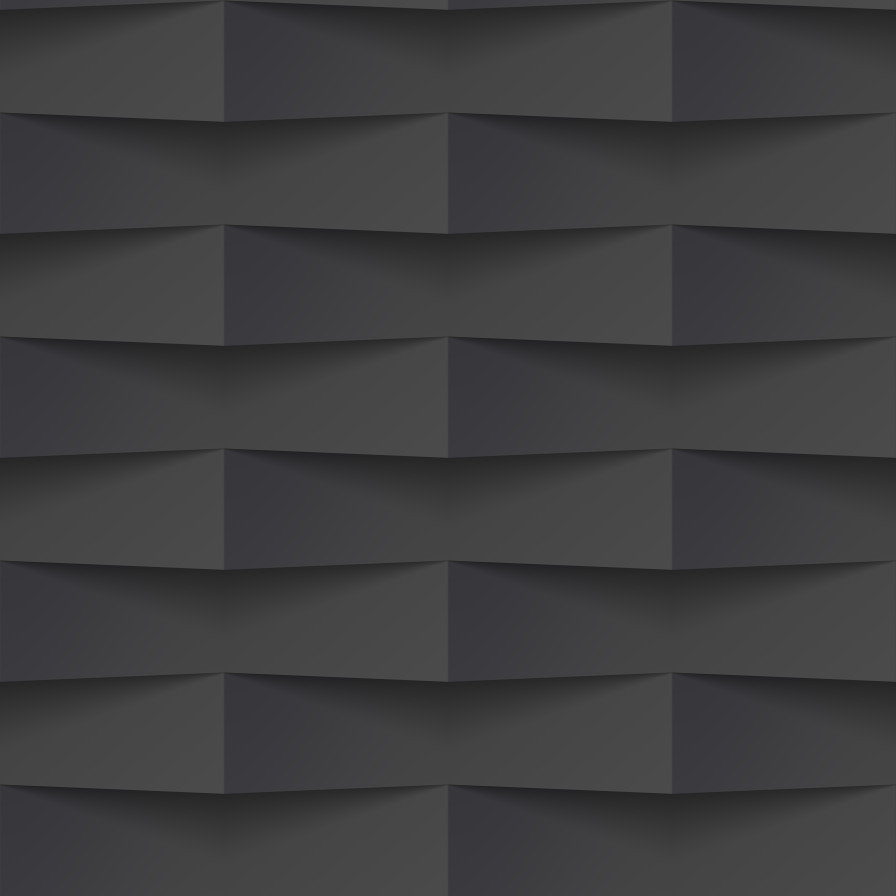
This pattern is drawn by a Shadertoy shader. Its source:

```glsl
// Charcoal wall of folded panels in staggered rows, lit from the left with soft shadows.

// Colour of one row: u counts folds across, t runs 0 to 1 down the row.
vec3 panelColor(float u, float row, float t, float pixel) {
    // Signed distance from the ridge: -1 and 1 are the valleys
    float ridge = 0.5 - 0.5 * mod(row, 2.0);
    float side = 2.0 * fract(u - ridge + 0.5) - 1.0;
    float dist = abs(side);

    // Bright face left of the ridge, cool dim face to its right
    vec3 brightFace = mix(vec3(0.285, 0.285, 0.288), vec3(0.262, 0.262, 0.265), dist);
    vec3 dimFace = mix(vec3(0.222, 0.218, 0.236), vec3(0.262, 0.262, 0.265),
                       smoothstep(0.0, 1.0, dist + 0.12 * (t - 0.5)));
    vec3 color = mix(brightFace, dimFace, smoothstep(-pixel, pixel, side));
    color += 0.014 * (t - 0.5);

    // Wedge of shadow under the row above, deepest in the valley
    float below = max(t - 0.083 * dist, 0.0);
    float fade = clamp(1.0 - below / (0.64 * dist + 0.015), 0.0, 1.0);
    return color * (1.0 - 0.43 * pow(fade, 1.35));
}

void mainImage(out vec4 fragColor, in vec2 fragCoord) {
    vec2 uv = fragCoord / iResolution.xy;
    float u = uv.x * 2.0;
    float y = (1.0 - uv.y) * 8.0;
    float row = floor(y);
    float t = y - row;
    vec2 pixel = vec2(4.0, 8.0) / iResolution.xy;

    // The row above hangs down over this one, furthest at its own ridge
    float ridge = 0.5 - 0.5 * mod(row, 2.0);
    float overhang = 0.083 * abs(2.0 * fract(u - ridge + 0.5) - 1.0);
    float cover = clamp((t - overhang) / pixel.y, 0.0, 1.0);

    vec3 above = panelColor(u, row - 1.0, t + 1.0, pixel.x);
    vec3 current = panelColor(u, row, t, pixel.x);
    fragColor = vec4(mix(above, current, cover), 1.0);
}
```
